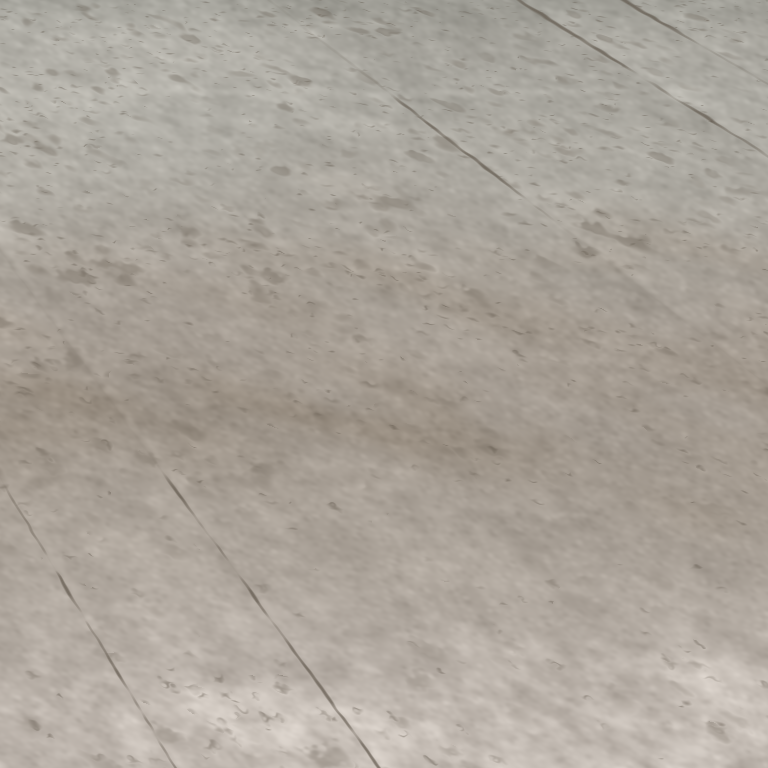
A three.js fragment shader for this texture:

```glsl
// Worn pale concrete floor in perspective, with converging joints, stains and dark pits.
varying vec2 vUv;

const vec2 VANISH = vec2(-1.01, 2.05);            // where the joints converge
const vec3 JOINT_OFFSETS = vec3(0.295, 0.604, 0.734); // joints in each unit repeat
const float JOINT_HALF_WIDTH = 0.0013;
const float JOINT_DARKNESS = 0.68;
const float PIT_DENSITY = 0.20;
const float PIT_DARKNESS = 0.42;
const float SMUDGE_DARKNESS = 0.30;
const float GRAIN = 0.030;
const vec3 FAR_EDGE = vec3(0.610, 0.607, 0.577);
const vec3 COOL_GREY = vec3(0.677, 0.668, 0.638);
const vec3 WARM_GREY = vec3(0.668, 0.635, 0.597);
const vec3 NEAR_PALE = vec3(0.755, 0.722, 0.690);
const vec3 CHALK = vec3(0.835, 0.805, 0.775);
const vec3 STAIN = vec3(0.550, 0.507, 0.455);
const vec3 PIT = vec3(0.370, 0.335, 0.290);

vec3 hash3(vec2 p) {
  vec3 q = fract(p.xyx * vec3(0.1031, 0.1030, 0.0973));
  q += dot(q, q.yxz + 33.33);
  return fract((q.xxy + q.yzz) * q.zyx);
}

// Cellular noise: soft light and dark blobs, one per cell, around zero.
float mottle(vec2 p) {
  vec2 cell = floor(p);
  float sum = 0.0;
  for (int j = -1; j <= 1; j++) {
    for (int i = -1; i <= 1; i++) {
      vec2 id = cell + vec2(float(i), float(j));
      vec3 h = hash3(id + 71.0);
      vec2 r = p - id - h.xy;
      float f = max(0.0, 1.0 - dot(r, r));
      sum += (h.z * 2.0 - 1.0) * f * f * f;
    }
  }
  return sum;
}

// Scattered pits: some cells hold one small soft oval.
float pits(vec2 p, float density) {
  vec2 cell = floor(p);
  float cover = 0.0;
  for (int j = -1; j <= 1; j++) {
    for (int i = -1; i <= 1; i++) {
      vec2 id = cell + vec2(float(i), float(j));
      vec3 h = hash3(id + 19.0);
      vec3 k = hash3(id + 143.0);
      vec2 r = (p - id - h.xy) * vec2(0.75, 1.25);
      float oval = 1.0 - smoothstep(0.0, mix(0.2, 0.42, k.x * k.x), length(r));
      cover = max(cover, oval * step(h.z, density) * mix(0.35, 1.0, k.y));
    }
  }
  return cover;
}

float band(float x, float center, float width) {
  float d = (x - center) / width;
  return exp(-d * d);
}

void main() {
  vec2 uv = vUv;
  float depth = VANISH.y - uv.y;
  float ray = (uv.x - VANISH.x) / depth;
  vec2 ground = vec2(ray, 2.2 / depth);
  vec2 slanted = uv + vec2(0.0, uv.x * 0.25);

  // Layered mottling
  float cloud = mottle(uv * vec2(3.0, 5.0) + 4.0);
  float streak = mottle(slanted * vec2(6.0, 19.0));
  float patches = mottle(ground * 24.0);
  float rough = mottle(ground * 62.0 + 9.0);
  float flake = mottle(slanted * vec2(48.0, 92.0) + 31.0);
  float fine = mottle(slanted * vec2(112.0, 170.0));

  // Base tone from near to far
  vec3 color = mix(NEAR_PALE, WARM_GREY, smoothstep(0.0, 0.34, uv.y + cloud * 0.04));
  color = mix(color, COOL_GREY, smoothstep(0.5, 0.88, uv.y + cloud * 0.05));
  color = mix(color, FAR_EDGE, 0.75 * smoothstep(0.93, 1.01, uv.y));
  color += 0.022 * (1.0 - uv.x) * smoothstep(0.55, 0.85, uv.y);

  // Broad stains and chalky foreground
  float stain = 0.52 * band(uv.y, 0.45 + 0.012 * sin(uv.x * 7.0), 0.065);
  stain += 0.22 * band(uv.y, 0.59, 0.07) * smoothstep(0.2, 0.8, uv.x);
  stain += 0.25 * band(uv.y, 0.33, 0.05) * smoothstep(0.7, 1.0, uv.x);
  stain *= 0.85 + 0.9 * streak + 0.5 * patches;
  stain += 0.32 * max(0.0, streak + cloud * 0.5) * band(uv.y, 0.58, 0.2);
  color = mix(color, STAIN, clamp(stain, 0.0, 0.8));
  float chalk = (1.0 - smoothstep(0.0, 0.27, uv.y))
    * (0.15 + 0.35 * uv.x + 0.4 * patches + 0.35 * rough + 0.3 * flake);
  color = mix(color, CHALK, clamp(chalk, 0.0, 0.85));
  color += 0.022 * cloud + 0.022 * streak + 0.026 * patches;
  color += GRAIN * (0.7 * rough + 0.75 * flake + 0.8 * fine);

  // Darker far slab and a faint pale cross line
  float slab = fract(ray - JOINT_OFFSETS.x);
  float slabMask = smoothstep(0.0, 0.012, slab) * (1.0 - smoothstep(0.30, 0.312, slab));
  color -= 0.034 * slabMask * smoothstep(0.74, 0.88, uv.y);
  color += 0.022 * band(uv.y, 0.88 + 0.002 * sin(uv.x * 9.0), 0.006);

  // Two faint curved water marks
  for (int i = 0; i < 2; i++) {
    vec2 r = (uv - vec2(0.085 + 0.215 * float(i), 0.345)) / vec2(0.068, 0.038);
    float radius = length(r) + 0.12 * patches;
    float upper = smoothstep(-0.1, 0.7, r.y);
    color += upper * (0.016 * band(radius, 1.12, 0.11) - 0.030 * band(radius, 0.85, 0.2));
  }

  // Repeating joints, rubbed away across the middle
  float worn = smoothstep(0.35, 0.41, uv.y) * (1.0 - smoothstep(0.69, 0.74, uv.y));
  for (int i = 0; i < 3; i++) {
    float offset = ray - JOINT_OFFSETS[i];
    float repeat = floor(offset + 0.5);
    float d = (offset - repeat) * depth / sqrt(1.0 + ray * ray) + 0.0008 * (rough + flake);
    float lane = repeat * 17.0 + float(i) * 5.3;
    float broken = mottle(vec2(uv.y * 24.0, lane)) + 0.6 * mottle(vec2(uv.y * 75.0, lane + 3.0));
    float faded = i == 0 ? smoothstep(0.85, 0.93, uv.y) : 0.0;
    float strength = mix(0.55 + 0.9 * broken, 0.04, max(worn, 0.8 * faded));
    float width = JOINT_HALF_WIDTH * (1.0 + 0.4 * broken);
    float line = 1.0 - smoothstep(width * 0.3, width * 2.0, abs(d));
    color += 0.018 * band(d, 0.007, 0.005);
    color -= 0.022 * band(d, -0.002, 0.007) * (0.4 + 0.5 * worn) * (0.8 + broken);
    color = mix(color, PIT, line * JOINT_DARKNESS * clamp(strength, 0.04, 1.0));
  }

  // Soft smudges and clustered pits in two sizes
  vec2 warped = ground + 0.004 * vec2(rough, fine);
  float cluster = clamp(0.75 + 0.9 * streak + 0.7 * patches, 0.1, 1.8);
  cluster *= 1.0 - 0.6 * band(uv.y, 0.28, 0.13);
  float smudge = smoothstep(0.35, 1.1, mottle(warped * 52.0 + 40.0) + 0.35 * flake);
  color = mix(color, PIT, smudge * SMUDGE_DARKNESS * min(cluster, 1.0));
  float pitCover = max(pits(warped * 50.0, PIT_DENSITY * cluster) * 0.8,
                       pits(warped * 84.0 + 7.0, PIT_DENSITY * cluster));
  color = mix(color, PIT, pitCover * PIT_DARKNESS);

  gl_FragColor = vec4(clamp(color, 0.0, 1.0), 1.0);
}
```
